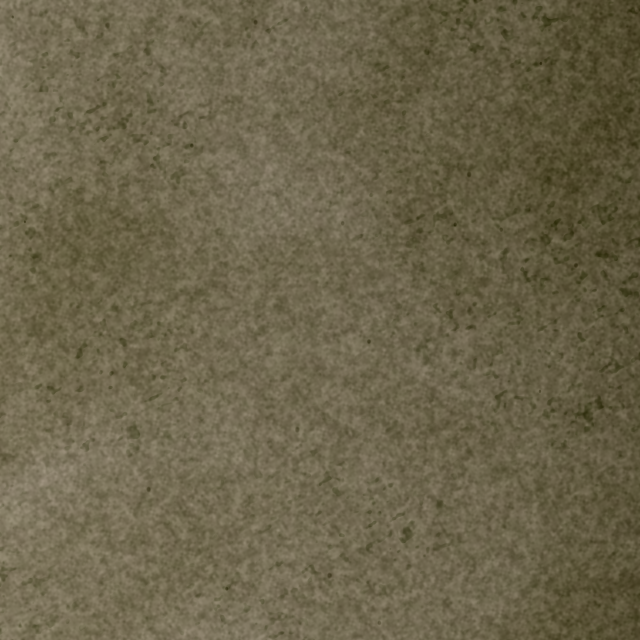
Reproduce this texture procedurally as a WebGL 2 fragment shader.

```glsl
#version 300 es
precision highp float;

uniform vec2 u_resolution;
out vec4 fragColor;

float hash(vec2 p) {
    vec3 q = fract(vec3(p.xyx) * 0.1031);
    q += dot(q, q.yzx + 33.33);
    return fract((q.x + q.y) * q.z);
}

float noise(vec2 p) {
    vec2 cell = floor(p);
    vec2 f = fract(p);
    f = f * f * (3.0 - 2.0 * f);
    float low = mix(hash(cell), hash(cell + vec2(1, 0)), f.x);
    float high = mix(hash(cell + vec2(0, 1)), hash(cell + vec2(1, 1)), f.x);
    return mix(low, high, f.y);
}

float fbm(vec2 p) {
    const mat2 turn = mat2(0.8, 0.6, -0.6, 0.8);
    float sum = 0.0;
    float weight = 0.5;
    for (int i = 0; i < 5; i++) {
        sum += weight * noise(p);
        p = turn * p * 2.03 + 17.3;
        weight *= 0.5;
    }
    return sum;
}

// Sparse round pits, one candidate per cell
float pits(vec2 uv) {
    vec2 p = uv * 16.0;
    vec2 cell = floor(p);
    vec2 center = 0.2 + 0.6 * vec2(hash(cell + 31.0), hash(cell + 67.0));
    float radius = mix(0.03, 0.07, hash(cell + 11.0));
    float present = step(0.9, hash(cell + 5.0));
    float dist = length((fract(p) - center) * vec2(1.0, 0.8));
    return present * (1.0 - smoothstep(radius * 0.4, radius * 1.3, dist));
}

void main() {
    vec2 uv = gl_FragCoord.xy / min(u_resolution.x, u_resolution.y);
    const mat2 tilt = mat2(0.87, -0.5, 0.5, 0.87);
    vec2 slanted = tilt * uv;

    // Broad light falling off to the right, with soft slanted clouds
    vec2 warp = vec2(fbm(uv * 3.0 + 8.0), fbm(uv * 3.0 + 41.0)) - 0.48;
    float clouds = fbm(slanted * vec2(2.6, 4.2) + warp * 1.2 + 3.0) - 0.48;
    float tone = 0.105 * (0.5 - uv.x) + 0.03 * (0.5 - uv.y) + 0.19 * clouds;
    tone -= 0.03 * smoothstep(0.8, 1.05, uv.x);

    // Fine grain in three sizes
    float grain = 0.085 * (noise(slanted * 235.0) - 0.5);
    grain += 0.085 * (noise(uv * 170.0 + 9.0) - 0.5);
    grain += 0.075 * (noise(slanted * 88.0 + 23.0) - 0.5);

    // Dark specks gathered in loose patches
    float patches = smoothstep(0.38, 0.62, fbm(uv * 5.0 + 60.0));
    float speckField = 0.7 * noise(slanted * vec2(75.0, 105.0) + 50.0)
                     + 0.3 * noise(uv * 190.0 + 80.0);
    float specks = smoothstep(0.62, 0.84, speckField) * mix(0.3, 1.0, patches);

    tone += 0.011 + grain - 0.1 * specks - 0.14 * pits(uv);

    // Olive in the specks, greyer brown in the light areas
    vec3 color = vec3(0.411, 0.380, 0.278) + tone * vec3(1.0, 0.95, 1.0);
    float hue = noise(uv * 60.0 + 14.0) - 0.5 + specks;
    color += vec3(-0.008, 0.004, -0.008) * hue;
    color.b += 0.04 * clouds;

    fragColor = vec4(clamp(color, 0.0, 1.0), 1.0);
}
```
